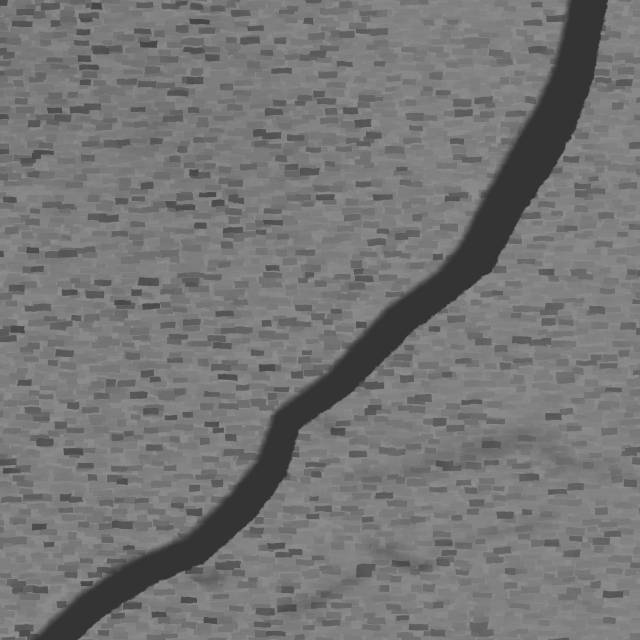
A Shadertoy shader for this texture:

```glsl
// Grey flaked stone crossed by a dark diagonal crack, with faint stains at lower right
#define STONE_TONE 0.545
#define CRACK_TONE 0.205
#define FLAKE_SIZE vec2(0.026, 0.0115)
#define FLAKE_LAYERS 3
#define FLAKE_DROP 0.070
#define DARK_FLAKE_DROP 0.150
#define STAIN_DROP 0.085
#define EDGE_RAGGED 0.0022
#define EDGE_SHARP 0.003
#define EDGE_SOFT 0.011

const int KNOTS = 18;
const vec2 crackPath[KNOTS] = vec2[KNOTS](
    vec2(0.065, -0.02), vec2(0.143, 0.052), vec2(0.221, 0.104), vec2(0.306, 0.141),
    vec2(0.378, 0.208), vec2(0.425, 0.268), vec2(0.448, 0.342), vec2(0.527, 0.398),
    vec2(0.570, 0.442), vec2(0.625, 0.499), vec2(0.703, 0.557), vec2(0.745, 0.598),
    vec2(0.788, 0.681), vec2(0.833, 0.753), vec2(0.870, 0.818), vec2(0.898, 0.889),
    vec2(0.908, 0.935), vec2(0.925, 1.02));
const float crackRadius[KNOTS] = float[KNOTS](
    0.022, 0.023, 0.023, 0.022, 0.025, 0.024, 0.020, 0.022, 0.024,
    0.025, 0.024, 0.030, 0.030, 0.035, 0.033, 0.030, 0.028, 0.028);

vec3 hash3(vec2 p) {
    vec3 q = fract(p.xyx * vec3(0.1031, 0.1030, 0.0973));
    q += dot(q, q.yxz + 33.33);
    return fract((q.xxy + q.yzz) * q.zyx);
}

// Layered sines, roughly -1 to 1
float waves(vec2 p) {
    float sum = 0.0, amp = 0.5;
    for (int i = 0; i < 4; i++) {
        sum += amp * sin(p.x + 1.7 * sin(p.y * 0.8)) * cos(p.y + 1.3 * sin(p.x * 0.7));
        p = mat2(1.5, 1.1, -1.1, 1.5) * p + 2.3;
        amp *= 0.6;
    }
    return sum;
}

// Position along segment ab (0 to 1)
float along(vec2 p, vec2 a, vec2 b) {
    return clamp(dot(p - a, b - a) / dot(b - a, b - a), 0.0, 1.0);
}

// x: signed distance to the crack, y: 1 on its upper left side, else 0
vec2 crack(vec2 p) {
    vec2 nearest = vec2(1.0, 0.0);
    for (int i = 0; i < KNOTS - 1; i++) {
        vec2 a = crackPath[i], b = crackPath[i + 1];
        float t = along(p, a, b);
        vec2 offset = p - mix(a, b, t);
        float d = length(offset) - mix(crackRadius[i], crackRadius[i + 1], t);
        float side = (b.x - a.x) * offset.y - (b.y - a.y) * offset.x;
        if (d < nearest.x) nearest = vec2(d, step(0.0, side));
    }
    return nearest;
}

// Darkening by overlapping, jittered rectangular flakes
float flakes(vec2 p, float blur) {
    float drop = 0.0;
    for (int layer = 0; layer < FLAKE_LAYERS; layer++) {
        vec2 g = p / FLAKE_SIZE + float(layer) * vec2(17.37, 41.61);
        vec2 cell = floor(g);
        for (int y = -1; y <= 1; y++)
        for (int x = -1; x <= 1; x++) {
            vec2 id = cell + vec2(x, y);
            vec3 place = hash3(id + float(layer) * 71.0);
            vec3 look = hash3(id + float(layer) * 71.0 + 137.0);
            vec2 halfSize = vec2(mix(0.28, 0.62, look.x), mix(0.34, 0.52, look.y));
            vec2 gap = (abs(g - id - place.xy) - halfSize) * FLAKE_SIZE;
            float cover = 1.0 - smoothstep(-blur, blur, max(gap.x, gap.y));
            float depth = FLAKE_DROP * look.z + DARK_FLAKE_DROP * pow(look.z, 14.0);
            drop = max(drop, cover * depth);
        }
    }
    return drop;
}

// Soft stroke used for stains
float stroke(vec2 p, vec2 a, vec2 b, float width) {
    float d = length(p - mix(a, b, along(p, a, b))) / width;
    return exp(-d * d);
}

float stains(vec2 p) {
    float s = 0.5 * stroke(p, vec2(0.57, 0.25), vec2(0.72, 0.29), 0.018);
    s = max(s, 0.9 * stroke(p, vec2(0.73, 0.295), vec2(0.83, 0.32), 0.020));
    s = max(s, 0.7 * stroke(p, vec2(0.83, 0.32), vec2(0.88, 0.28), 0.018));
    s = max(s, 0.6 * stroke(p, vec2(0.88, 0.28), vec2(0.98, 0.26), 0.012));
    s = max(s, 0.8 * stroke(p, vec2(0.45, 0.045), vec2(0.56, 0.10), 0.016));
    s = max(s, 1.1 * stroke(p, vec2(0.59, 0.145), vec2(0.66, 0.118), 0.014));
    s = max(s, 0.5 * stroke(p, vec2(0.68, 0.14), vec2(0.86, 0.19), 0.012));
    s = max(s, 0.7 * stroke(p, vec2(0.50, 0.35), vec2(0.52, 0.33), 0.016));
    return max(s, 1.2 * stroke(p, vec2(0.305, 0.093), vec2(0.345, 0.093), 0.010));
}

void mainImage(out vec4 fragColor, in vec2 fragCoord) {
    vec2 uv = fragCoord / iResolution.xy;
    float pixel = 1.0 / iResolution.y;

    // Stone: flakes, broad mottling and fine pale veins
    vec2 warped = uv + vec2(0.002, 0.0022) * vec2(waves(uv * 90.0), waves(uv.yx * 70.0));
    float mottling = waves(uv * vec2(22.0, 30.0));
    float contrast = mix(1.1, 0.85, smoothstep(0.2, 0.8, uv.x)) + 0.25 * mottling;
    float tone = STONE_TONE - contrast * flakes(warped, max(0.0012, 0.7 * pixel));
    tone += 0.012 * waves(uv * vec2(120.0, 260.0)) + 0.008 * mottling;
    tone -= 0.02 * stroke(uv, vec2(0.0, 0.95), vec2(0.3, 0.8), 0.2);
    tone -= STAIN_DROP * stains(warped + 0.008 * waves(uv * 45.0));

    // Crack: blurred upper left edge, ragged lower right edge
    vec2 gap = crack(uv);
    gap.x += EDGE_RAGGED * waves(uv * 150.0) * mix(1.4, 0.7, gap.y);
    float soft = max(mix(EDGE_SHARP, EDGE_SOFT, gap.y), pixel);
    tone = mix(CRACK_TONE, tone, smoothstep(-0.4 * soft, soft, gap.x));

    fragColor = vec4(vec3(tone), 1.0);
}
```
